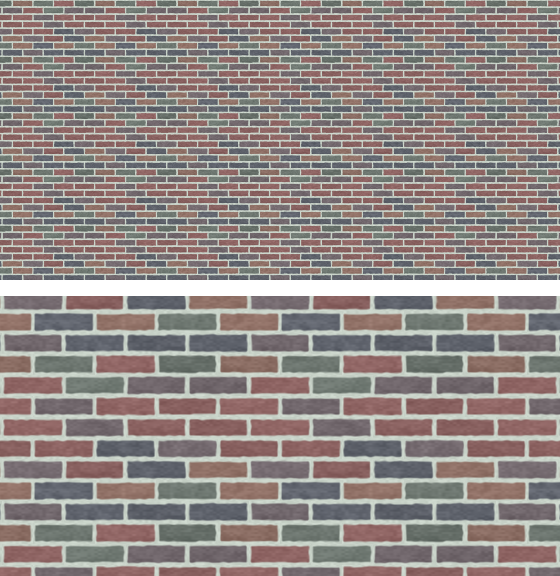
Top, the full canvas; bottom, a detail of the centre.
Reproduce this texture procedurally as a Shadertoy shader.

```glsl
// Weathered brick wall: red, brown, slate and green bricks in pale mortar, laid in a repeating block.

float hash(vec2 p) {
    p = fract(p * vec2(0.1731, 0.2397));
    p += dot(p, p.yx + 23.19);
    return fract((p.x + p.y) * p.x * 17.3);
}

float noise(vec2 p) {
    vec2 i = floor(p), f = fract(p);
    f = f * f * (3.0 - 2.0 * f);
    return mix(mix(hash(i), hash(i + vec2(1, 0)), f.x),
               mix(hash(i + vec2(0, 1)), hash(i + vec2(1, 1)), f.x), f.y);
}

float roundedBox(vec2 p, vec2 halfSize, float radius) {
    vec2 q = abs(p) - halfSize + radius;
    return length(max(q, 0.0)) + min(max(q.x, q.y), 0.0) - radius;
}

// Clay kinds of the four bricks in each of the eight courses, top course first
const ivec4 courses[8] = ivec4[8](
    ivec4(1, 3, 0, 3), ivec4(4, 0, 3, 4), ivec4(0, 4, 0, 0), ivec4(0, 0, 4, 0),
    ivec4(0, 0, 2, 4), ivec4(1, 4, 0, 2), ivec4(1, 2, 1, 3), ivec4(2, 4, 2, 2));

const vec3 clays[5] = vec3[5](
    vec3(0.55, 0.39, 0.385),   // red
    vec3(0.56, 0.44, 0.40),    // brown
    vec3(0.37, 0.385, 0.42),   // slate
    vec3(0.42, 0.455, 0.43),   // green
    vec3(0.455, 0.415, 0.435)  // purple
);

void mainImage(out vec4 fragColor, in vec2 fragCoord) {
    vec2 uv = fragCoord / iResolution.xy;

    // Running bond: 6.8 blocks of 4 bricks across, about 5 blocks of 8 courses down
    float y = (1.0 - uv.y) * 39.8;
    float row = floor(y);
    float x = uv.x * 27.2 - 0.6 + 0.5 * mod(row, 2.0);
    vec2 id = mod(vec2(floor(x), row), vec2(4.0, 8.0));
    float seed = hash(id + 3.7);

    // Position inside the brick, measured in course heights
    vec2 local = (vec2(fract(x), fract(y)) - 0.5) * vec2(2.93, 1.0);
    vec2 grainPos = local + id * vec2(7.3, 5.1) + 40.0;

    // Slightly uneven brick outline
    vec2 halfSize = vec2(1.365, 0.385) + 0.035 * (vec2(seed, hash(id + 9.2)) - 0.5);
    float edge = roundedBox(local, halfSize, 0.07);
    edge += 0.06 * (noise(grainPos * 4.0) - 0.5);
    float soft = max(0.06, 0.6 * 39.8 / iResolution.y);
    float brickMask = 1.0 - smoothstep(-soft, soft, edge);

    // Fired clay: tone per brick, blotches and fine horizontal grain
    vec3 clay = clays[courses[int(id.y)][int(id.x)]];
    clay *= 0.95 + 0.10 * seed;
    clay += 0.05 * (noise(grainPos * vec2(2.0, 3.5)) - 0.5);
    clay += 0.06 * (noise(grainPos * vec2(6.0, 11.0)) - 0.5);
    clay -= 0.025 * smoothstep(0.1, 0.4, local.y);

    // Sandy mortar
    vec3 mortar = vec3(0.79, 0.83, 0.79) + 0.07 * (noise(grainPos * 7.0) - 0.5);

    fragColor = vec4(mix(mortar, clay, brickMask), 1.0);
}
```
